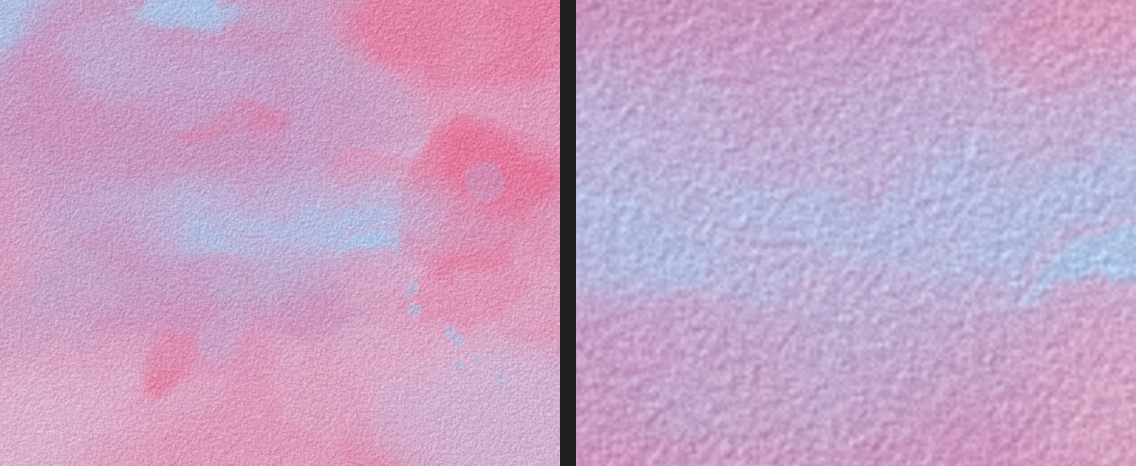
Left: the whole. Right: its middle third, enlarged.
Write a WebGL 2 fragment shader that draws this texture.

```glsl
#version 300 es
precision highp float;
// Pink, mauve and blue watercolour washes on embossed, grainy paper.

uniform vec2 u_resolution;
out vec4 outColor;

const vec3 ROSE = vec3(0.89, 0.45, 0.60);
const vec3 PINK = vec3(0.865, 0.605, 0.735);
const vec3 MAUVE = vec3(0.79, 0.58, 0.745);
const vec3 LAVENDER = vec3(0.76, 0.65, 0.79);
const vec3 PERIWINKLE = vec3(0.74, 0.71, 0.85);
const vec3 PALE = vec3(0.855, 0.71, 0.815);
const vec3 SKY = vec3(0.65, 0.79, 0.92);

float hash(vec2 p) {
    vec3 v = fract(p.xyx * 0.1031);
    v += dot(v, v.yzx + 33.33);
    return fract((v.x + v.y) * v.z);
}

vec2 hash2(float n) {
    return vec2(hash(vec2(n, 3.0)), hash(vec2(n, 17.0)));
}

float noise(vec2 p) {
    vec2 cell = floor(p);
    vec2 f = fract(p);
    f = f * f * (3.0 - 2.0 * f);
    float low = mix(hash(cell), hash(cell + vec2(1, 0)), f.x);
    float high = mix(hash(cell + vec2(0, 1)), hash(cell + vec2(1, 1)), f.x);
    return mix(low, high, f.y);
}

float fbm(vec2 p) {
    float sum = 0.0;
    float amp = 0.5;
    for (int i = 0; i < 5; i++) {
        sum += amp * noise(p);
        p = mat2(1.6, 1.2, -1.2, 1.6) * p + 7.3;
        amp *= 0.5;
    }
    return sum;
}

// Elliptical stain: 1 inside, 0 outside, with an edge of given softness.
float wash(vec2 p, vec2 centre, vec2 radius, float softness) {
    float d = length((p - centre) / radius);
    return 1.0 - smoothstep(1.0 - softness, 1.0 + softness, d);
}

// Pink share of the ground: strong at the right and along the bottom.
float warmth(vec2 p) {
    float right = smoothstep(0.62, 1.0, p.x);
    float bottom = 1.0 - smoothstep(0.18, 0.42, p.y);
    float left = 0.7 * wash(p, vec2(0.0, 0.45), vec2(0.16, 0.25), 0.6);
    return max(max(right, bottom), left);
}

vec3 ground(vec2 p, float mottle) {
    vec3 cool = mix(MAUVE, LAVENDER, smoothstep(0.35, 0.62, mottle));
    return mix(cool, PINK, warmth(p));
}

// Overlapping translucent stains, tinted by the ground beneath each one.
vec3 glazes(vec3 color, vec2 p) {
    for (int i = 0; i < 32; i++) {
        float id = float(i);
        vec2 centre = hash2(id) * vec2(1.2, 1.0);
        vec2 pick = hash2(id + 40.0);
        vec2 radius = mix(vec2(0.05, 0.03), vec2(0.19, 0.12), pick.x);
        vec3 warm = mix(ROSE, PALE, step(0.45, pick.y));
        vec3 cool = mix(MAUVE, PERIWINKLE, step(0.5, pick.y));
        vec3 tint = mix(cool, warm, step(0.5, warmth(centre)));
        float edge = mix(0.04, 0.4, hash(vec2(id, 71.0)));
        color = mix(color, tint, 0.27 * wash(p, centre, radius, edge));
    }
    return color;
}

// Small round splashes drifting down towards the lower right.
vec3 drops(vec3 color, vec2 p, float pixel) {
    for (int i = 0; i < 9; i++) {
        float id = float(i);
        vec2 jitter = hash2(id + 90.0) - 0.5;
        vec2 centre = mix(vec2(0.86, 0.36), vec2(1.09, 0.16), id / 8.0) + 0.06 * jitter;
        float radius = mix(0.006, 0.018, hash(vec2(id, 29.0)));
        float cover = 1.0 - smoothstep(-pixel, pixel, length(p - centre) - radius);
        color = mix(color, PERIWINKLE, 0.75 * cover);
    }
    return color;
}

// Rounded, speckled tooth; the turned layer hides the lattice.
float paperHeight(vec2 p) {
    vec2 turned = mat2(0.8, 0.6, -0.6, 0.8) * p;
    return 0.5 * noise(p * 165.0) + 0.5 * noise(turned * 235.0 + 31.0);
}

void main() {
    vec2 p = gl_FragCoord.xy / u_resolution.y;
    vec2 bend = vec2(fbm(p * 4.0), fbm(p * 4.0 + 19.0)) - 0.48;
    vec2 fray = vec2(fbm(p * 17.0 + 3.0), fbm(p * 17.0 + 47.0)) - 0.48;
    vec2 q = p + bend * vec2(0.34, 0.20) + fray * 0.055;
    float mottle = fbm(p * vec2(3.0, 4.5) + 5.0);
    float pool = smoothstep(0.25, 0.65, fbm(p * 8.0 + 60.0));

    vec3 color = glazes(ground(q, mottle), q);

    // Rose stains, thinner where the pigment has not pooled.
    float rose = 0.75 * wash(q, vec2(1.05, 0.58), vec2(0.16, 0.17), 0.18);
    rose = max(rose, 0.55 * wash(q, vec2(1.10, 0.97), vec2(0.30, 0.13), 0.3));
    rose = max(rose, 0.60 * wash(q, vec2(0.34, 0.24), vec2(0.11, 0.07), 0.25));
    rose = max(rose, 0.40 * wash(q, vec2(0.46, 0.73), vec2(0.13, 0.03), 0.3));
    color = mix(color, ROSE, rose * mix(0.55, 1.1, pool));
    color = mix(color, MAUVE, 0.6 * wash(p + fray * 0.02, vec2(1.04, 0.61), vec2(0.042), 0.1));

    // Pale corners.
    color = mix(color, PALE, 0.80 * wash(q, vec2(0.0, 0.04), vec2(0.25, 0.18), 0.7));
    color = mix(color, mix(PALE, PERIWINKLE, 0.4), 0.8 * wash(q, vec2(1.15, 0.06), vec2(0.30, 0.16), 0.3));

    // Blue streaks.
    color = mix(color, PERIWINKLE, 0.8 * wash(q, vec2(0.62, 0.53), vec2(0.42, 0.10), 0.65));
    float sky = 0.55 * wash(q, vec2(0.72, 0.52), vec2(0.20, 0.03), 0.6);
    sky = max(sky, 0.75 * wash(q, vec2(0.85, 0.47), vec2(0.08, 0.022), 0.2));
    sky = max(sky, 0.55 * wash(q, vec2(0.53, 0.48), vec2(0.06, 0.035), 0.4));
    sky = max(sky, 0.75 * wash(q, vec2(0.0, 1.0), vec2(0.10, 0.12), 0.6));
    sky = max(sky, 0.75 * wash(q, vec2(0.37, 1.0), vec2(0.12, 0.045), 0.3));
    color = mix(color, SKY, sky * mix(0.6, 1.05, pool));
    color = drops(color, p, 1.0 / u_resolution.y);

    // Paper tooth lit from the upper left, plus fine pigment speckle.
    float relief = paperHeight(p) - paperHeight(p + vec2(-0.0019, 0.0023));
    float speckle = noise(p * 390.0) - 0.5;
    color += relief * vec3(0.155, 0.19, 0.165) + speckle * vec3(0.06, 0.10, 0.07);
    outColor = vec4(clamp(color, 0.0, 1.0), 1.0);
}
```
